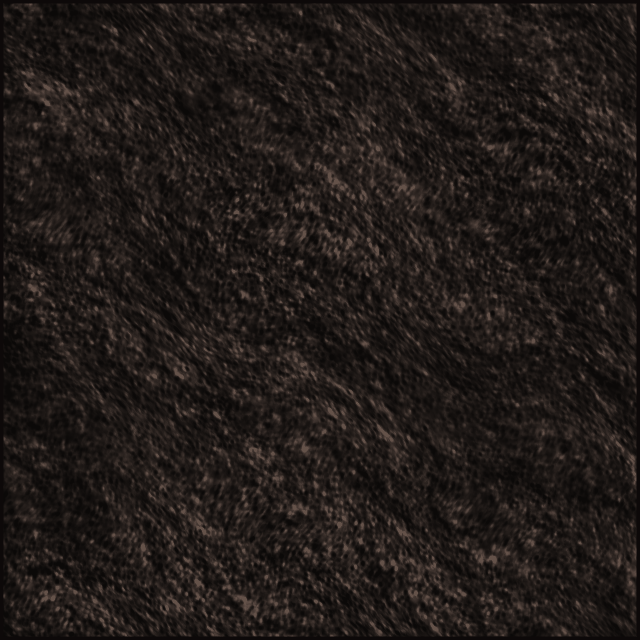
Give the GLSL for this texture, as a Shadertoy shader.

```glsl
// Dark brown-black slate tile: diagonal cleft ridges, pebbled grain and a thin black frame.

#define MEDIAN_TONE 0.104     // brightness of the average stone
#define CONTRAST 0.45         // spread of brightness, in log units
#define RIDGE_ANGLE -0.56     // direction of the clefts, radians
#define BROAD_WEIGHT 0.22     // strength of the large ridges
#define GRAIN_WEIGHT 0.70     // strength of the finest grain
#define BASE_FREQUENCY 6.0    // large ridges across the canvas
#define LACUNARITY 1.98
#define OCTAVES 6
#define FRAME_WIDTH 0.0055
#define STONE_TINT vec3(1.17, 0.955, 0.86)
#define FRAME_COLOR vec3(0.052, 0.037, 0.035)

// Random jitter (xy) and signed bump height (z) of one cell
vec3 hashCell(vec2 cell, float seed) {
    vec3 p = fract(vec3(cell, seed) * vec3(0.1031, 0.1030, 0.0973) + 0.137);
    p += dot(p, p.yxz + 33.33);
    return fract((p.xxy + p.yxx) * p.zyx);
}

// Cellular bumps: height in x, gradient in yz, each scaled to unit variance
vec3 cellularBumps(vec2 p, float seed) {
    vec2 cell = floor(p);
    vec3 sum = vec3(0.0);
    for (int y = -1; y <= 1; y++) {
        for (int x = -1; x <= 1; x++) {
            vec2 neighbor = cell + vec2(x, y);
            vec3 random = hashCell(neighbor, seed);
            vec2 offset = p - neighbor - random.xy;
            float falloff = max(1.0 - dot(offset, offset), 0.0);
            float weight = 2.0 * random.z - 1.0;
            sum += weight * falloff * vec3(falloff, -4.0 * offset);
        }
    }
    return sum / vec3(0.458, 0.835, 0.835);
}

mat2 rotation(float angle) {
    float c = cos(angle), s = sin(angle);
    return mat2(c, -s, s, c);
}

// Layered sines bend the ridges out of straight lines
vec2 warp(vec2 p) {
    return p + 0.016 * sin(p.yx * vec2(13.0, 17.0) + vec2(0.7, 2.1))
             + 0.005 * sin(p.yx * vec2(41.0, 33.0) + p * 19.0);
}

// Lit relief summed from broad ridges down to fine grain
float stoneRelief(vec2 p) {
    vec2 light = normalize(vec2(-0.35, -0.94));
    vec2 bent = warp(p);
    float relief = 0.0;
    float frequency = BASE_FREQUENCY;
    float roughness = 1.0;
    for (int i = 0; i < OCTAVES; i++) {
        float octave = float(i);
        float fineness = smoothstep(2.0, 5.0, octave);
        float stretch = mix(2.0, 1.0, fineness);
        vec2 q = rotation(RIDGE_ANGLE + 0.28 * sin(2.3 * octave)) * bent;
        q = q * frequency / vec2(stretch, 1.0) + 17.3 * octave + 40.0;
        vec3 bumps = cellularBumps(q, 7.0 * octave + 3.0);
        float shade = 0.6 * bumps.x + 0.8 * dot(bumps.yz, light);

        // Raised areas carry rougher grain than the hollows
        if (i == 0) roughness = 1.0 + 0.14 * clamp(bumps.x, -1.5, 1.5);
        float weight = mix(BROAD_WEIGHT, GRAIN_WEIGHT, fineness);
        float visible = 1.0 - smoothstep(0.45, 1.0, frequency / iResolution.y);
        relief += shade * weight * visible * mix(1.0, roughness, fineness);
        frequency *= LACUNARITY;
    }
    return relief;
}

void mainImage(out vec4 fragColor, in vec2 fragCoord) {
    vec2 uv = fragCoord / iResolution.xy;
    vec2 p = fragCoord / iResolution.y;
    float relief = stoneRelief(p);

    // Worn tile edge: dim border with a lit rim at the top and right
    vec2 border = min(uv, 1.0 - uv);
    float inset = min(border.x, border.y);
    float litInset = min(1.0 - uv.x, 1.0 - uv.y);
    float hollow = 1.0 - smoothstep(0.012, 0.05, inset);
    float rim = 1.0 - smoothstep(0.008, 0.024, litInset);
    relief += 0.95 * rim - 0.5 * hollow;

    // Log-scaled brightness gives deep shadows and sparse pale flecks
    float tone = MEDIAN_TONE * exp(CONTRAST * clamp(relief, -2.4, 2.6));
    vec3 stone = tone * STONE_TINT;

    // Thin frame with a smooth edge
    float pixel = 1.0 / iResolution.y;
    float inside = smoothstep(FRAME_WIDTH - pixel, FRAME_WIDTH + pixel, inset);
    fragColor = vec4(mix(FRAME_COLOR, stone, inside), 1.0);
}
```
